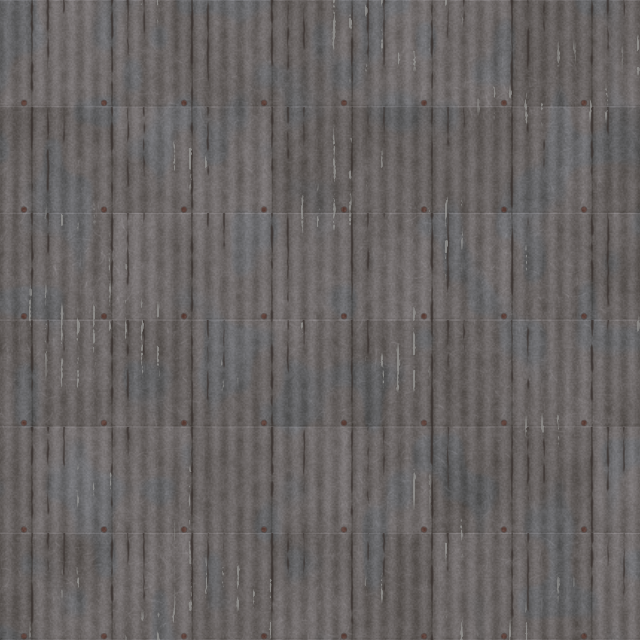
Write a Shadertoy shader that draws this texture.

```glsl
// Weathered corrugated metal: 8 by 6 riveted panels, five ribs each, with dark grooves and chips.

float hash(vec2 p) {
    vec3 q = fract(p.xyx * 0.1031);
    q += dot(q, q.yzx + 33.33);
    return fract((q.x + q.y) * q.z);
}

float noise(vec2 p) {
    vec2 i = floor(p), f = fract(p);
    f = f * f * (3.0 - 2.0 * f);
    return mix(mix(hash(i), hash(i + vec2(1, 0)), f.x),
               mix(hash(i + vec2(0, 1)), hash(i + vec2(1, 1)), f.x), f.y);
}

float fbm(vec2 p) {
    float sum = 0.0, gain = 0.5;
    for (int i = 0; i < 5; i++) {
        sum += gain * noise(p);
        p = mat2(1.6, 1.2, -1.2, 1.6) * p + 17.3;
        gain *= 0.5;
    }
    return sum / 0.97;
}

// Hairline scratches, one per grid cell, in several rotated layers
float scratches(vec2 uv, float pixel) {
    float sum = 0.0;
    for (int i = 0; i < 4; i++) {
        float layer = float(i), scale = 20.0 + 7.0 * layer;
        float turn = layer * 0.9 + 0.4;
        vec2 p = mat2(cos(turn), sin(turn), -sin(turn), cos(turn)) * uv * scale + 60.0;
        vec2 cell = floor(p), q = fract(p) - 0.5;
        float angle = 6.283 * hash(cell + layer * 13.0);
        vec2 dir = vec2(cos(angle), sin(angle));
        float along = dot(q, dir);
        float across = dot(q, vec2(-dir.y, dir.x)) + 0.5 * along * along - 0.05;
        float size = 0.1 + 0.35 * hash(cell + 41.0);
        float line = 1.0 - smoothstep(0.0, 0.0006 + pixel, abs(across) / scale);
        sum += line * smoothstep(size, size * 0.5, abs(along)) * hash(cell + 73.0);
    }
    return sum;
}

void mainImage(out vec4 fragColor, in vec2 fragCoord) {
    vec2 uv = fragCoord / iResolution.xy;
    float pixel = 1.0 / iResolution.y;

    // Panel grid
    vec2 panel = uv * vec2(8, 6) - vec2(0.4, 0.0);
    vec2 id = floor(panel), local = fract(panel);

    // Ribs: nearest groove, its offset, and its place within the panel
    float rib = uv.x * 40.0;
    float groove = floor(rib + 0.5);
    float offset = (rib - groove) / 40.0;
    float place = mod(groove - 2.0, 5.0);
    float crest = 0.5 - 0.5 * cos(6.2832 * rib);

    // Sheet tone: ribs, panel shade, clouds, mottling and grain
    float cloud = fbm(uv * vec2(9, 7) + id * 5.3);
    float tone = 0.414 + 0.075 * (crest - 0.5);
    tone += 0.03 * (hash(id + 9.0) - 0.5) + 0.11 * (cloud - 0.5);
    tone += 0.035 * (noise(uv * vec2(80, 75)) - 0.5) * (1.2 - crest);
    tone += 0.04 * (fbm(uv * vec2(130, 90)) - 0.5);
    tone += 0.055 * (noise(uv * 430.0) - 0.5);
    tone += 0.035 * scratches(uv, pixel) * smoothstep(0.3, 0.65, noise(uv * 8.0 + 3.0));

    // Lapped horizontal edge: a light lip with shade above it
    float edge = (local.y - step(0.5, local.y)) / 6.0;
    tone -= 0.035 * smoothstep(0.005, 0.0, edge) * step(0.0, edge);
    tone += 0.075 * (1.0 - smoothstep(0.0004, 0.0005 + pixel, abs(edge)))
          * (0.5 + 0.5 * noise(uv * vec2(90, 6)));
    // Fine vertical edge between panels
    tone -= 0.05 * step(place, 0.5) * (1.0 - smoothstep(0.0, 0.0006 + pixel, abs(offset)));

    vec3 metal = vec3(0.34, 0.32, 0.31) + (tone - 0.34) * vec3(1.0, 1.0, 1.08);
    metal += vec3(-0.02, 0.0, 0.012) * smoothstep(0.58, 0.8, noise(uv * vec2(24, 17) + 8.0));

    // Ragged dark streaks running down the first three grooves of each panel
    vec2 owner = vec2(floor((groove - 2.0) / 5.0), id.y);
    float reach = mix(0.55 - 0.35 * place, 1.1 - 0.2 * place,
                      hash(owner * 3.0 + place * 11.0 + 50.0));
    float wear = noise(vec2(groove * 7.7, uv.y * 75.0));
    float wobble = 0.0012 * (noise(vec2(groove * 3.1, uv.y * 110.0)) - 0.5);
    float width = 0.0019 * smoothstep(0.15, 0.85, wear) * (1.0 - 0.15 * place);
    float streak = smoothstep(pixel, -pixel, abs(offset + wobble) - width);
    streak *= smoothstep(0.0, 0.06, local.y - 1.0 + reach) * step(place, 2.5);
    streak *= smoothstep(0.15, 0.4, wear);
    metal = mix(metal, vec3(0.23, 0.20, 0.19), 0.85 * streak);

    // Clustered pale chips beside the grooves
    float chip = noise(uv * vec2(260, 55) + 5.0) + 0.35 * (noise(uv * 300.0) - 0.5);
    chip *= smoothstep(0.0045, 0.001, abs(offset + 0.003));
    chip = smoothstep(0.52, 0.72, chip) * smoothstep(0.68, 0.82, noise(uv * vec2(17, 12) + 31.0));
    metal = mix(metal, vec3(0.60, 0.60, 0.59), 0.75 * chip);

    // Rusty rivet on the last crest, near the panel's lower edge
    float rivet = length((local - vec2(0.9, 0.035)) / vec2(8, 6));
    vec3 rust = vec3(0.37, 0.25, 0.22) + 0.10 * (noise(uv * 380.0) - 0.5);
    metal *= 1.0 - 0.22 * smoothstep(0.0065, 0.004, rivet);
    metal = mix(metal, rust, 0.9 * smoothstep(pixel, -pixel, rivet - 0.0041));

    fragColor = vec4(metal, 1.0);
}
```
